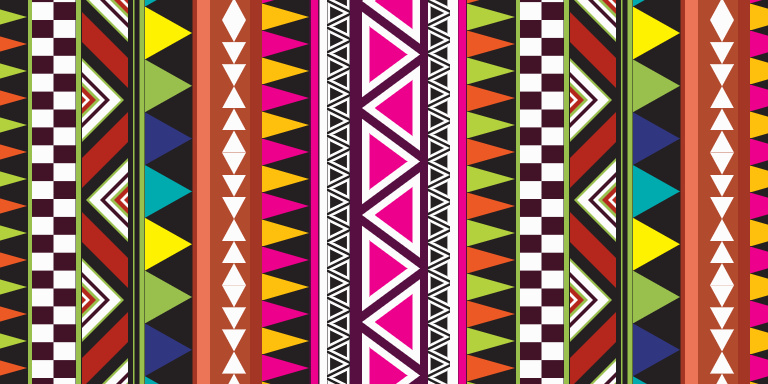
A Shadertoy shader for this pattern:

```glsl
// Vertical folk-textile bands: teeth, checks, zigzag, arrows and outlined triangles.

const float UNITS  = 384.0;   // design units per canvas height
const float REPEAT = 488.0;   // width of one full set of bands
const float SHIFT  = 21.0;    // horizontal start of the set
const float TOOTH_PITCH = 27.0;
const float FLAG_PITCH  = 52.8;
const float CHECK_SIZE  = 17.9;
const float ZIGZAG_HALF = 100.0;
const float ARROW_SIZE  = 22.1;
const float FILL_RATIO  = 0.8; // outlined triangle height against its slot

const vec3 INK     = vec3(0.14, 0.12, 0.125);
const vec3 WHITE   = vec3(0.99);
const vec3 PLUM    = vec3(0.34, 0.06, 0.26);
const vec3 MAROON  = vec3(0.26, 0.07, 0.15);
const vec3 MAGENTA = vec3(0.93, 0.00, 0.55);
const vec3 RUST    = vec3(0.70, 0.29, 0.18);
const vec3 BRICK   = vec3(0.64, 0.21, 0.14);
const vec3 RED     = vec3(0.71, 0.15, 0.11);
const vec3 SALMON  = vec3(0.93, 0.46, 0.34);
const vec3 ORANGE  = vec3(0.93, 0.35, 0.14);
const vec3 AMBER   = vec3(1.00, 0.75, 0.05);
const vec3 YELLOW  = vec3(1.00, 0.95, 0.00);
const vec3 LIME    = vec3(0.70, 0.82, 0.24);
const vec3 LEAF    = vec3(0.60, 0.75, 0.30);
const vec3 BLUE    = vec3(0.19, 0.21, 0.50);
const vec3 TEAL    = vec3(0.00, 0.67, 0.69);

float pixel; // size of one pixel in design units

float cover(float d) { return clamp(0.5 - d / pixel, 0.0, 1.0); }

void paint(inout vec3 col, float d, vec3 tint) { col = mix(col, tint, cover(d)); }

void strip(inout vec3 col, float x, float a, float b, vec3 tint) {
    paint(col, max(a - x, x - b), tint);
}

// Offset from the nearest multiple of a period
float around(float v, float period) { return mod(v + 0.5 * period, period) - 0.5 * period; }

// Triangle with its base on x = 0 and its tip at x = width
float spike(vec2 q, float width, float halfBase) {
    float side = abs(q.y) - halfBase * (1.0 - q.x / width);
    return max(-q.x, side * width / length(vec2(width, halfBase)));
}

// Stacked teeth in four cycling colours
vec3 teeth(vec2 p, float width, float pitch, vec3 a, vec3 b, vec3 c, vec3 d) {
    float k = mod(floor(p.y / pitch + 0.5), 4.0);
    vec3 tint = k < 0.5 ? a : k < 1.5 ? b : k < 2.5 ? c : d;
    vec3 col = INK;
    paint(col, spike(vec2(p.x, around(p.y, pitch)), width, 0.5 * pitch), tint);
    return col;
}

// Interlocking triangles pointing right and left, with white borders
vec3 lattice(vec2 p, float width, float period, float border, vec3 ground, vec3 fill) {
    float halfBase = 0.5 * period * FILL_RATIO;
    float d = min(spike(vec2(p.x, around(p.y, period)), width, halfBase),
                  spike(vec2(width - p.x, around(p.y + 0.5 * period, period)), width, halfBase));
    vec3 col = ground;
    paint(col, d, WHITE);
    paint(col, d + border, fill);
    return col;
}

vec3 checker(vec2 p, float mid) {
    float row = (abs(fract(p.y / (2.0 * CHECK_SIZE) + 0.25) - 0.5) - 0.25) * 2.0 * CHECK_SIZE;
    float s = clamp(2.0 * row / pixel, -1.0, 1.0) * clamp(2.0 * (p.x - mid) / pixel, -1.0, 1.0);
    return mix(WHITE, MAROON, 0.5 + 0.5 * s);
}

// Nested half diamonds alternating between both sides of a red zigzag
vec3 zigzag(vec2 p, float width) {
    float v = abs(around(p.y, 2.0 * ZIGZAG_HALF));
    float d = min(p.x + v, width - p.x + ZIGZAG_HALF - v);
    float edges[9] = float[9](58.0, 42.0, 39.0, 28.0, 23.0, 18.0, 14.0, 8.0, 4.0);
    vec3 tints[9] = vec3[9](INK, LEAF, WHITE, MAROON, WHITE, LEAF, RED, WHITE, RED);
    vec3 col = RED;
    for (int i = 0; i < 9; i++) paint(col, (d - edges[i]) * 0.707, tints[i]);
    return col;
}

// Three arrows down, then three up
vec3 arrows(vec2 p) {
    float t = p.y / ARROW_SIZE, f = fract(t);
    float rise = mod(floor(t), 6.0) < 3.0 ? f : 1.0 - f;
    vec3 col = RUST;
    paint(col, spike(vec2(rise * ARROW_SIZE, p.x), ARROW_SIZE, 12.0), WHITE);
    return col;
}

void mainImage(out vec4 fragColor, in vec2 fragCoord) {
    pixel = UNITS / iResolution.y;
    float x = mod(fragCoord.x * pixel + SHIFT, REPEAT);
    float y = UNITS - fragCoord.y * pixel;
    vec3 col = INK;

    // Lime teeth, checks and zigzag
    strip(col, x, -1.0, 48.5, teeth(vec2(x, y - 17.0), 48.0, TOOTH_PITCH, LIME, ORANGE, LIME, ORANGE));
    strip(col, x, 49.0, 53.0, LEAF);
    strip(col, x, 53.0, 96.5, checker(vec2(x, y - 20.0), 74.5));
    strip(col, x, 97.0, 102.0, LEAF);
    strip(col, x, 103.0, 149.0, zigzag(vec2(x - 103.0, y - 100.0), 46.0));
    strip(col, x, 154.0, 155.5, LEAF);

    // Large flags and arrow column
    strip(col, x, 160.5, 165.5, LEAF);
    strip(col, x, 166.0, 213.5, teeth(vec2(x - 166.0, y - 33.0), 47.0, FLAG_PITCH, YELLOW, LEAF, BLUE, TEAL));
    strip(col, x, 213.5, 283.0, BRICK);
    strip(col, x, 218.0, 231.0, SALMON);
    strip(col, x, 231.0, 271.0, arrows(vec2(x - 255.0, y - 20.0)));

    // Amber teeth and the framed triangle bands
    strip(col, x, 283.0, 330.5, teeth(vec2(x - 283.0, y - 17.0), 47.0, TOOTH_PITCH, AMBER, MAGENTA, AMBER, MAGENTA));
    strip(col, x, 330.5, REPEAT + 1.0, PLUM);
    strip(col, x, 332.0, 339.0, MAGENTA);
    strip(col, x, 340.5, 348.0, WHITE);
    strip(col, x, 348.0, 371.0, lattice(vec2(x - 348.5, y - 13.0), 22.0, 27.0, 2.6, INK, INK));
    strip(col, x, 383.0, 441.0, lattice(vec2(x - 383.0, y - 54.5), 58.0, 107.0, 7.5, PLUM, MAGENTA));
    strip(col, x, 449.0, 471.0, lattice(vec2(x - 449.0, y - 13.0), 22.0, 27.0, 2.6, INK, INK));
    strip(col, x, 471.0, 479.0, WHITE);
    strip(col, x, 479.5, 487.0, MAGENTA);

    fragColor = vec4(col, 1.0);
}
```
